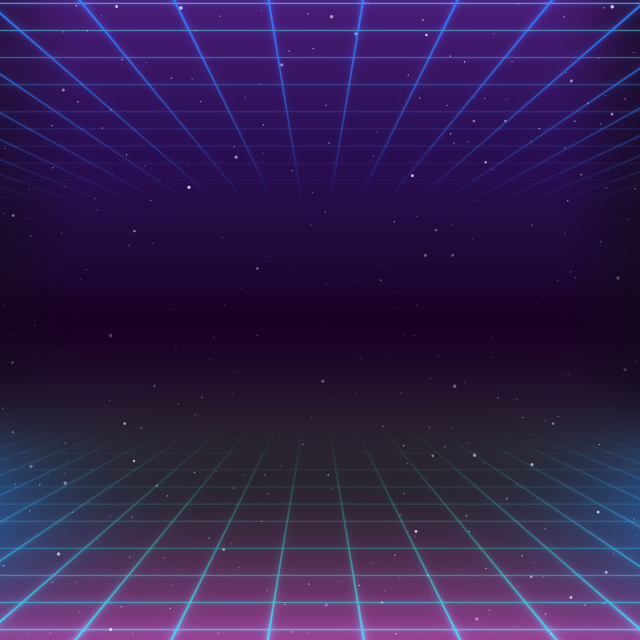
Give the GLSL for this background, as a three.js fragment shader.

```glsl
// Two neon perspective grids, a ceiling and a floor, fading into a dark starry gap.
// Each grid is a fan of rays from a vanishing point crossed by stepped rows;
// the sky is a stack of vertical gradients with side glows and hashed cell stars.

varying vec2 vUv;

// Grid layout, in canvas units
const float CENTER_X = 0.4935;
const float CEILING_VANISH = 0.551;
const float FLOOR_VANISH = 0.457;
const float FLOOR_OFFSET = 0.011;
const float RAY_SPREAD = 0.329;
const float ROW_BREAK = 0.1745;
const float ROW_WIDE = 0.0423;
const float ROW_NARROW = 0.0268;
const float FADE_DEPTH = 0.325;
const float RAY_WIDTH = 0.0013;
const float ROW_WIDTH = 0.0009;
const float GLOW_WIDTH = 0.0045;

// Sky colours, from top to bottom
const vec3 CEILING_VIOLET = vec3(0.29, 0.11, 0.46);
const vec3 DEEP_INDIGO = vec3(0.16, 0.055, 0.32);
const vec3 DUSK = vec3(0.125, 0.04, 0.235);
const vec3 HORIZON = vec3(0.10, 0.0, 0.15);
const vec3 FLOOR_GREY = vec3(0.165, 0.14, 0.185);
const vec3 FLOOR_PINK = vec3(0.60, 0.25, 0.58);
const vec3 SIDE_BLUE = vec3(0.15, 0.34, 0.58);
const vec3 SIDE_SHADE = vec3(0.07, 0.04, 0.10);

// Line colours
const vec3 RAY_BLUE = vec3(0.13, 0.52, 1.0);
const vec3 ROW_TEAL = vec3(0.28, 0.76, 0.74);
const vec3 ROW_BLUE = vec3(0.22, 0.36, 0.72);
const vec3 FLOOR_CYAN = vec3(0.16, 0.90, 0.95);
const vec3 FLOOR_GREEN = vec3(0.14, 0.62, 0.52);
const vec3 FLOOR_BLUE = vec3(0.15, 0.58, 0.85);
const vec3 STAR_COLOR = vec3(0.93, 0.90, 1.0);

vec3 hash3(vec2 cell) {
  vec3 q = vec3(dot(cell, vec2(127.1, 311.7)),
                dot(cell, vec2(269.5, 183.3)),
                dot(cell, vec2(419.2, 371.9)));
  return fract(sin(q) * 43758.5);
}

float nearestInteger(float v) { return floor(v + 0.5); }

float stroke(float dist, float halfWidth, float pixel) {
  return 1.0 - smoothstep(halfWidth - 0.5 * pixel, halfWidth + 0.7 * pixel, dist);
}

// Distance to the closest ray of a fan; rays sit at half-integer slopes
float rayDistance(float x, float depth) {
  float spacing = RAY_SPREAD * max(depth, 0.001);
  float index = floor(x / spacing) + 0.5;
  float slope = index * RAY_SPREAD;
  return abs(x - index * spacing) / sqrt(1.0 + slope * slope);
}

// Distance to the closest row, wide steps near the edge and narrow beyond
float rowDistance(float edge) {
  float spacing = edge < ROW_BREAK ? ROW_WIDE : ROW_NARROW;
  float s = (edge - ROW_BREAK) / spacing;
  return abs(s - nearestInteger(s)) * spacing;
}

// Scattered round stars, at most one per cell
float starLayer(vec2 p, float cells, float density, float radius, float pixel) {
  vec2 cell = floor(p * cells);
  vec3 h = hash3(cell + cells);
  vec3 k = hash3(cell + 57.0 + cells);
  vec2 star = (cell + 0.12 + 0.76 * h.xy) / cells;
  float size = radius * (0.6 + 0.4 * k.x);
  float present = step(h.z, density);
  return present * (0.35 + 0.65 * k.y) * stroke(length(p - star), size, pixel);
}

vec3 sky(vec2 p) {
  float y = p.y;
  vec3 c = mix(FLOOR_GREY, HORIZON, smoothstep(0.28, 0.50, y));
  c = mix(c, DUSK, smoothstep(0.50, 0.62, y));
  c = mix(c, DEEP_INDIGO, smoothstep(0.60, 0.76, y));
  c = mix(c, CEILING_VIOLET, smoothstep(0.74, 1.04, y));

  // Pink floor light, then blue light from both sides
  c = mix(c, FLOOR_PINK, pow(clamp(1.0 - y / 0.25, 0.0, 1.0), 1.6));
  float side = abs(p.x - 0.5) * 2.0;
  float band = (y - 0.19) / 0.13;
  c = mix(c, SIDE_BLUE, 0.75 * pow(side, 3.5) * exp(-band * band));

  // Darkened edges, heavier on the right
  float shade = smoothstep(0.72, 1.05, side) * smoothstep(0.28, 0.45, y);
  return mix(c, SIDE_SHADE, shade * mix(0.50, 0.70, step(0.5, p.x)));
}

void main() {
  vec2 p = vUv;
  float pixel = max(fwidth(p.x), 0.0005);
  vec3 color = sky(p);

  // Ceiling and floor share one grid, measured from their own edges
  bool ceiling = p.y > 0.5;
  float depth = ceiling ? p.y - CEILING_VANISH : FLOOR_VANISH - p.y;
  float edge = ceiling ? 1.0 - p.y : p.y - FLOOR_OFFSET;
  float fade = clamp(1.0 - edge / FADE_DEPTH, 0.0, 1.0);
  float side = smoothstep(0.25, 0.5, abs(p.x - 0.5));
  vec3 floorColor = mix(mix(FLOOR_GREEN, FLOOR_BLUE, side), FLOOR_CYAN, fade * fade);
  vec3 rayColor = ceiling ? RAY_BLUE : floorColor;
  vec3 rowColor = ceiling ? mix(ROW_BLUE, ROW_TEAL, smoothstep(0.4, 0.9, fade)) : floorColor;

  float ray = rayDistance(p.x - CENTER_X, depth);
  float row = rowDistance(edge);
  float glow = exp(-ray / GLOW_WIDTH) * 0.35 + exp(-row / GLOW_WIDTH) * 0.14;
  color += rayColor * glow * fade * fade;
  color = mix(color, rowColor, stroke(row, ROW_WIDTH, pixel) * 0.75 * pow(fade, 1.3));
  color = mix(color, rayColor, stroke(ray, RAY_WIDTH, pixel) * 0.95 * pow(fade, 1.1));

  // Stars dim toward the dark middle
  float stars = starLayer(p, 28.0, 0.30, 0.0011, pixel) * 0.7;
  stars = max(stars, starLayer(p, 13.0, 0.28, 0.0026, pixel));
  stars *= mix(0.35, 1.0, smoothstep(0.04, 0.26, abs(p.y - 0.5)));
  color = mix(color, STAR_COLOR, stars);

  gl_FragColor = vec4(color, 1.0);
}
```
